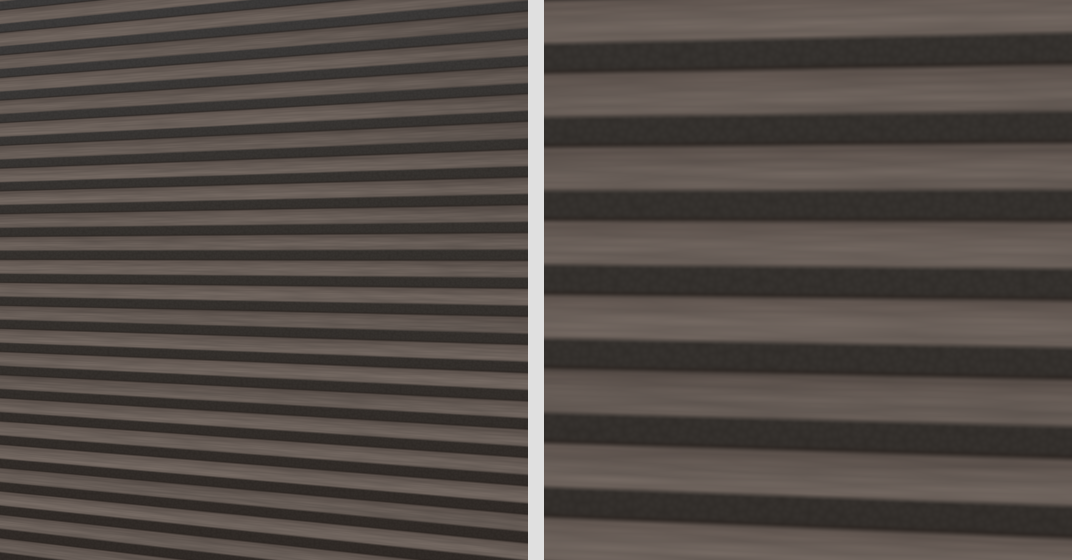
Left: the whole. Right: its middle third, enlarged.
A WebGL 2 fragment shader for this texture:

```glsl
#version 300 es
precision highp float;
// Grey-brown wooden slats over dark felt, seen at an angle so the rows fan out to the right.

uniform vec2 u_resolution;
out vec4 fragColor;

// Layout, in canvas heights
const float HORIZON = 0.544;        // height of the level gap
const float PITCH_LEFT = 0.0409;    // row spacing at the left edge
const float PITCH_RIGHT = 0.0499;   // row spacing at the right edge
const float ROW_GROWTH = 0.001;     // rows widen slightly downwards
const float GAP = 0.41;             // dark share of each row
const float SOFTNESS = 0.05;        // least edge blur, in rows

// Colours
const vec3 FELT_TOP = vec3(0.228, 0.222, 0.220);
const vec3 FELT_MIDDLE = vec3(0.202, 0.188, 0.175);
const vec3 FELT_BOTTOM = vec3(0.184, 0.162, 0.148);
const vec3 WOOD_SHADE = vec3(0.325, 0.285, 0.265);
const vec3 WOOD_LIGHT = vec3(0.425, 0.385, 0.360);
const vec3 EDGE_SHADOW = vec3(0.165, 0.135, 0.120);

// Wear
const float GRAIN_DEPTH = 0.055;
const float FLECK_DEPTH = 0.10;
const float SLAT_VARIATION = 0.07;
const float FELT_SPECKLE = 0.022;

float hash(vec2 p) {
    vec3 q = fract(vec3(p.xyx) * 0.1031);
    q += dot(q, q.yzx + 33.33);
    return fract((q.x + q.y) * q.z);
}

// Cellular noise: distance to the nearest scattered point
float cellular(vec2 p) {
    vec2 cell = floor(p);
    float nearest = 2.0;
    for (int y = -1; y <= 1; y++) {
        for (int x = -1; x <= 1; x++) {
            vec2 c = cell + vec2(x, y);
            vec2 point = c + vec2(hash(c), hash(c + 57.0));
            nearest = min(nearest, distance(p, point));
        }
    }
    return nearest;
}

// Layered sines: long fibres that drift along the slat
float fibres(vec2 p, float seed) {
    float sum = 0.0;
    float weight = 0.5;
    float frequency = 5.0;
    for (int i = 0; i < 4; i++) {
        float phase = seed * 40.0 + float(i) * 2.4;
        float drift = sin(p.x * (5.0 + 3.0 * float(i)) + phase) * 0.9;
        float patches = 0.65 + 0.35 * sin(p.x * frequency * 1.3 + phase * 1.7);
        sum += weight * patches * sin(p.y * frequency + drift + phase);
        weight *= 0.75;
        frequency *= 1.8;
    }
    return sum;
}

// across runs from 0 at the upper edge of a slat to 1 at the lower
vec3 woodColor(float along, float across, float slat) {
    float seed = hash(vec2(slat + 80.0, 3.0));
    float light = 0.30 + 0.55 * smoothstep(0.0, 0.65, across);
    light -= 0.18 * smoothstep(0.85, 1.0, across);
    vec3 color = mix(WOOD_SHADE, WOOD_LIGHT, light);

    // Grain, short flecks and broad stains
    vec2 fleckCell = vec2(along * 13.0 + seed * 90.0, across * 6.0 + slat * 19.0);
    float fleck = 0.45 - cellular(fleckCell);
    float stain = sin(along * 7.0 + seed * 50.0) * sin(along * 3.1 + across + seed * 21.0);
    float tone = 1.0 + GRAIN_DEPTH * fibres(vec2(along, across), seed);
    tone += FLECK_DEPTH * fleck + 0.025 * stain;
    tone += SLAT_VARIATION * (seed - 0.5);
    return color * tone;
}

vec3 feltColor(vec2 uv) {
    vec3 color = mix(FELT_BOTTOM, FELT_MIDDLE, smoothstep(0.0, 0.55, uv.y));
    color = mix(color, FELT_TOP, smoothstep(0.5, 1.0, uv.y - 0.12 * uv.x));
    return color + FELT_SPECKLE * (0.5 - cellular(uv * vec2(190.0, 210.0)));
}

void main() {
    vec2 uv = gl_FragCoord.xy / u_resolution;

    // Row coordinate, growing downwards; gaps are centred on whole numbers
    float row = (HORIZON - uv.y) / mix(PITCH_LEFT, PITCH_RIGHT, uv.x);
    row -= ROW_GROWTH * row * row;
    float slat = floor(row);
    float inRow = row - slat;
    float across = (inRow - 0.5 * GAP) / (1.0 - GAP);

    // Signed distance from the slat edges, in rows
    float inside = 0.5 * (1.0 - GAP) - abs(inRow - 0.5);
    float blur = max(fwidth(row), SOFTNESS);
    float cover = smoothstep(-blur, blur, inside);

    vec3 felt = feltColor(uv);
    float shadow = exp(-pow((inRow - 0.5 * GAP + 0.02) / 0.045, 2.0));
    felt = mix(felt, EDGE_SHADOW, 0.6 * shadow);

    vec3 wood = woodColor(uv.x, clamp(across, 0.0, 1.0), slat);
    wood *= 1.02 - 0.07 * smoothstep(0.45, 1.0, uv.x) * smoothstep(0.2, 0.7, uv.y);
    fragColor = vec4(mix(felt, wood, cover), 1.0);
}
```
